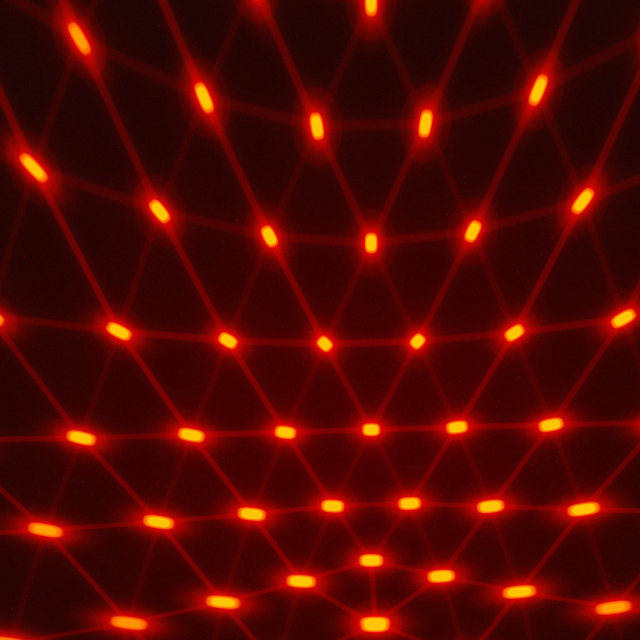
Reproduce this background procedurally as a WebGL 1 fragment shader.

```glsl
precision highp float;
// Warped triangular net of glowing red light spots joined by soft beams.

uniform vec2 u_resolution;

const vec3 DARK_RED = vec3(0.115, 0.020, 0.010);
const vec3 DEEP_RED = vec3(0.270, 0.004, 0.008);
const vec3 BEAM_RED = vec3(0.90, 0.0, 0.0);
const vec3 HOT_RED = vec3(1.0, 0.025, 0.008);
const vec3 ORANGE = vec3(1.0, 0.42, 0.02);
const vec3 YELLOW = vec3(1.0, 0.77, 0.02);

const vec2 FOCUS = vec2(0.58, 0.42);   // point the net bends around
const float SPOT_RADIUS = 0.0110;
const float SPOT_STRETCH = 0.030;      // extra length away from the focus
const float BEAM_WIDTH = 0.0085;       // half width
const float BEAM_LIGHT = 0.27;
const float HALO_RADIUS = 0.040;
const float HALO_LIGHT = 0.055;
const float GRAIN = 0.012;

float hash(vec2 p) {
  vec3 q = fract(vec3(p.xyx) * 0.1031);
  q += dot(q, q.yzx + 33.33);
  return fract((q.x + q.y) * q.z);
}

// Canvas position of a node: d steps from the middle column, row v.
vec2 nodeAt(float d, float v) {
  float pinch = min(v + 0.8, 0.0);
  float x = d * (0.1445 + 0.0124 * v) + 0.0021 * d * d * d;
  if (v < -3.5 && abs(d) < 0.75) x = 0.006;   // the net closes at the bottom
  float y = 0.4635 + 0.1458 * v + 0.0109 * v * v + 0.004 * d;
  y += max(0.0046 + 0.0098 * v, 0.0) * d * d - 0.0059 * pinch * pinch * abs(d);
  return vec2(FOCUS.x + x, y);
}

float beam(vec2 p, vec2 a, vec2 b, float width) {
  vec2 ab = b - a;
  float t = clamp(dot(p - a, ab) / max(dot(ab, ab), 0.00001), 0.0, 1.0);
  float dist = length(p - a - ab * t);
  float soft = exp(-dist * dist / (width * width * 3.0));
  return 0.7 * smoothstep(width, width * 0.35, dist) + 0.3 * soft;
}

// Long axis of a spot: upright at the top, level at the bottom.
vec2 spotAxis(vec2 node) {
  vec2 r = node - FOCUS;
  float side = r.x < -0.001 ? -1.0 : 1.0;
  return vec2(r.x * 0.8 + side * max(0.05 - r.y, 0.0),
              max(r.y, 0.0) + 0.25 * abs(r.x));
}

// x: red glow, y: hot core, z: faint outer halo.
vec3 spot(vec2 p, vec2 node, float vary) {
  vec2 axis = spotAxis(node);
  float reach = length(axis);
  vec2 dir = axis / max(reach, 0.0001);
  vec2 q = p - node;
  q = abs(vec2(dot(q, dir), dot(q, vec2(-dir.y, dir.x))));
  float stretch = SPOT_STRETCH * reach * (0.9 + 0.2 * vary);
  vec2 e = q / vec2(SPOT_RADIUS + stretch, SPOT_RADIUS);
  float shape = pow(dot(e * e, e) + 0.0001, 1.0 / 3.0);
  float glow = 0.85 * exp(-dot(e, e) / 2.9) + 0.24 * exp(-length(q) / 0.027);
  float core = smoothstep(1.12, 0.45, shape) * mix(1.05, 0.65, smoothstep(0.45, 0.85, reach));

  float tall = smoothstep(0.3, 0.9, node.y);
  vec2 h = p - node;
  h.x -= 0.25 * (node.x - FOCUS.x) * h.y / 0.5;
  float ring = length(h / vec2(1.0, 1.0 + 0.6 * tall)) / HALO_RADIUS;
  float halo = smoothstep(1.06, 0.94, ring) * (0.6 + 0.6 * smoothstep(0.7, 1.0, ring));
  return vec3(glow, core, halo * (0.45 + 0.55 * tall));
}

void main() {
  vec2 p = gl_FragCoord.xy / min(u_resolution.x, u_resolution.y);
  float beams = 0.0;
  float glow = 0.0;
  float core = 0.0;
  float halo = 0.0;

  for (int row = -4; row <= 3; row++) {
    float v = float(row);
    float shift = 0.5 - 0.5 * mod(v + 4.0, 2.0);
    for (int col = -5; col <= 5; col++) {
      float d = float(col) + shift;
      float vary = hash(vec2(d * 2.0 + 31.0, v + 17.0));
      vec2 node = nodeAt(d, v);

      // Beams that run down towards the middle are the strongest.
      float right = smoothstep(-0.8, 0.8, d);
      float width = BEAM_WIDTH * mix(0.7, 1.15, smoothstep(0.1, 0.9, node.y));
      float level = mix(0.85, 0.45, smoothstep(0.3, 0.8, node.y));
      float fade = 0.85 + 0.3 * vary;
      beams += fade * level * beam(p, node, nodeAt(d + 1.0, v), width * mix(0.75, 1.4, node.y));
      beams += fade * mix(0.95, 0.32, right) * beam(p, node, nodeAt(d - 0.5, v + 1.0), width);
      beams += fade * mix(0.32, 0.80, right) * beam(p, node, nodeAt(d + 0.5, v + 1.0), width);

      vec3 light = spot(p, node, vary);
      glow = max(glow, light.x) + 0.12 * min(glow, light.x);
      core = max(core, light.y);
      halo += light.z;
    }
  }

  // Dim room light, pooled below the middle.
  vec2 pool = (p - vec2(0.56, 0.30)) / vec2(0.50, 0.42);
  vec3 color = mix(DARK_RED, DEEP_RED, exp(-dot(pool, pool)));
  color += BEAM_RED * (BEAM_LIGHT * min(beams, 1.6) + HALO_LIGHT * halo);
  color = mix(color, HOT_RED, clamp(glow, 0.0, 1.0));
  color = mix(color, ORANGE, smoothstep(0.05, 0.5, core));
  color = mix(color, YELLOW, smoothstep(0.5, 0.95, core));

  // Sparse dust and fine grain.
  vec2 cell = floor(p * 34.0);
  vec2 dust = fract(p * 34.0) - 0.25 - 0.5 * vec2(hash(cell + 5.0), hash(cell + 9.0));
  color.r += 0.10 * step(0.93, hash(cell)) * smoothstep(0.09, 0.02, length(dust));
  color += GRAIN * (hash(floor(p * 512.0)) - 0.5);
  gl_FragColor = vec4(clamp(color, 0.0, 1.0), 1.0);
}
```
